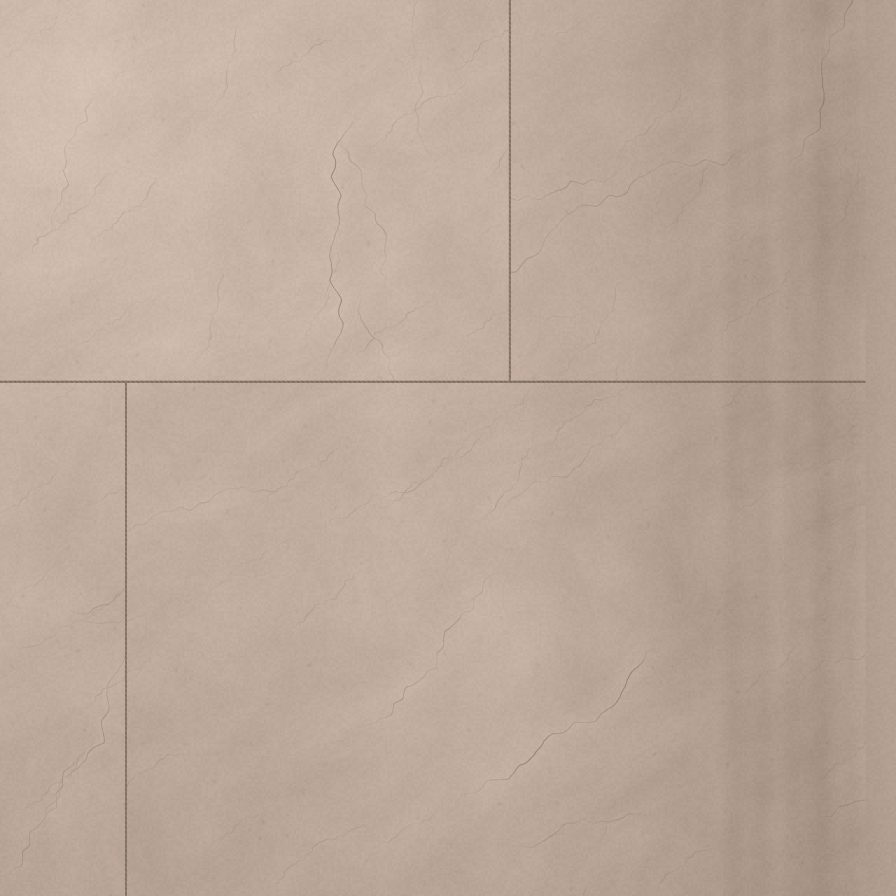
Reproduce this texture procedurally as a three.js fragment shader.

```glsl
// Warm beige stone slabs in two staggered courses with thin hatched joints.
// Layered sines give the mottling, cellular points the pits, and hashed cells
// the cracks; soft upright bands and a plain strip shade the right side.

varying vec2 vUv;

const vec3 STONE = vec3(0.742, 0.662, 0.609);
const vec3 JOINT_COLOR = vec3(0.45, 0.39, 0.34);
const vec3 CRACK_COLOR = vec3(0.46, 0.38, 0.33);
const float COURSE_Y = 0.574;        // height of the level joint
const float UPPER_JOINT_X = 0.569;
const float LOWER_JOINT_X = 0.1406;
const float STRIP_X = 0.966;         // left edge of the plain strip
const float JOINT_HALF = 0.0012;
const float HATCH_COUNT = 190.0;
const float CRACK_HALF = 0.0006;
const float GRAIN_CELLS = 384.0;
const float PIT_CELLS = 62.0;
const float TAU = 6.28318;

float hash(vec2 p) {
  vec3 q = fract(p.xyx * vec3(0.1031, 0.1030, 0.0973));
  q += dot(q, q.yzx + 33.33);
  return fract((q.x + q.y) * q.z);
}

vec2 hash2(vec2 p) { return vec2(hash(p), hash(p + 57.3)); }

mat2 rotation(float a) { return mat2(cos(a), -sin(a), sin(a), cos(a)); }

float triangle(float x) { return abs(fract(x) - 0.5) * 4.0 - 1.0; }

// Warped layers of sines, roughly -1 to 1
float mottle(vec2 p) {
  float sum = 0.0, amp = 0.5;
  for (int i = 0; i < 7; i++) {
    p = rotation(2.1) * p * 1.75 + 1.7;
    p += 0.7 * sin(p.yx * 0.8 + float(i));
    sum += amp * sin(p.x) * sin(p.y + 0.6);
    amp *= 0.7;
  }
  return sum;
}

// Small scattered pits from cellular points
float pits(vec2 p) {
  vec2 cell = floor(p);
  float dark = 0.0;
  for (int j = -1; j <= 1; j++)
    for (int i = -1; i <= 1; i++) {
      vec2 c = cell + vec2(i, j);
      vec2 d = rotation(3.0 * hash(c + 2.2)) * (p - c - hash2(c));
      float size = 0.05 + 0.2 * hash(c + 9.1);
      float shown = smoothstep(0.7, 1.0, hash(c + 4.7));
      dark = max(dark, shown * (1.0 - smoothstep(0.0, size, length(d * vec2(0.7, 1.2)))));
    }
  return dark;
}

// One long crack per cell: x is the line, y the pale bloom around it
vec2 cracks(vec2 uv, float scale, float angle, float seed, float px) {
  vec2 p = uv * scale, cell = floor(p), result = vec2(0.0);
  for (int j = -1; j <= 1; j++)
    for (int i = -1; i <= 1; i++) {
      vec2 c = cell + vec2(i, j) + seed;
      float r = hash(c + 3.3), phase = hash(c + 8.8);
      vec2 center = cell + vec2(i, j) + 0.25 + 0.5 * hash2(c);
      vec2 q = rotation(angle + (phase - 0.5) * 0.8) * (p - center);
      float path = 0.06 * sin(q.x * 4.0 + phase * TAU)
        + 0.028 * triangle(q.x * 2.3 + r * 5.0)
        + 0.010 * triangle(q.x * 7.3 + phase * 3.0)
        + 0.005 * sin(q.x * 61.0 + r * TAU);
      float d = abs(q.y - path) / scale;
      float reach = 0.45 + 0.3 * hash(c + 6.1);
      float taper = 1.0 - smoothstep(reach * 0.6, reach, abs(q.x));
      float wear = 0.72 + 0.28 * sin(q.x * 13.0 + r * 20.0);
      float shown = smoothstep(0.35, 0.95, r) * taper;
      float line = 1.0 - smoothstep(CRACK_HALF - px * 0.5, CRACK_HALF + px * 0.7, d);
      result.x = max(result.x, line * shown * wear);
      result.y = max(result.y, exp(-d * 75.0) * shown);
    }
  return result;
}

float jointLine(float d, float px) {
  return 1.0 - smoothstep(JOINT_HALF - px * 0.5, JOINT_HALF + px * 0.5, abs(d));
}

void main() {
  vec2 uv = vUv;
  float px = max(fwidth(uv.x), 0.0005);

  // Slab layout
  float upper = step(COURSE_Y, uv.y);
  float jointX = mix(LOWER_JOINT_X, UPPER_JOINT_X, upper);
  float column = step(jointX, uv.x);
  float seed = 11.0 + upper * 23.0 + column * 41.0;
  float strip = smoothstep(STRIP_X - px, STRIP_X + px, uv.x);

  // Broad light, upright bands and strip
  vec2 glow = (uv - vec2(0.02, 0.92)) * vec2(2.5, 2.7);
  float shade = 0.072 * exp(-dot(glow, glow)) + 0.004;
  shade -= 0.066 * smoothstep(0.52, 0.93, uv.x);
  shade -= 0.03 * (1.0 - smoothstep(0.0, 0.28, uv.y)) * (1.0 - 0.6 * uv.x);
  float bandZone = smoothstep(0.765, 0.785, uv.x) * (1.0 - strip);
  shade += 0.011 * bandZone * cos((uv.x - 0.875) * TAU / 0.09);
  shade += 0.006 * bandZone * sin(uv.x * 190.0);
  shade += 0.005 * sin(uv.x * 47.0) * smoothstep(0.25, 0.6, uv.x);
  shade += strip * (0.008 + 0.02 * smoothstep(STRIP_X, 1.0, uv.x));

  // Mottling, grain and pits
  vec2 grainUv = rotation(0.6) * uv * vec2(1.0, 1.15);
  float calm = 1.0 - 0.8 * strip;
  shade += calm * (0.02 * mottle(grainUv * 2.6 + seed) + 0.017 * mottle(grainUv * vec2(10.0, 15.0)));
  shade += 0.022 * (hash(floor(uv * GRAIN_CELLS)) - 0.5);
  shade -= calm * 0.035 * pits(uv * PIT_CELLS);

  // Cracks: steep in the upper left slab, slanting elsewhere
  float angle = mix(0.72, 1.75, upper * (1.0 - column));
  vec2 crack = cracks(uv, 3.6, angle, seed, px) * vec2(0.55, 0.024);
  crack = max(crack, cracks(uv, 5.6, angle - 0.25, seed + 5.0, px) * vec2(0.3, 0.014));
  crack = max(crack, cracks(uv, 10.0, 0.8, seed + 9.0, px) * vec2(0.2, 0.007));
  vec3 color = STONE + shade + crack.y * calm;
  color = mix(color, CRACK_COLOR, crack.x * calm * (1.0 - 0.9 * strip));

  // Hatched joints stop at the strip
  float level = jointLine(uv.y - COURSE_Y, px);
  float upright = jointLine(uv.x - jointX, px);
  float hatch = 0.8 + 0.14 * sin((uv.x + uv.y) * TAU * HATCH_COUNT);
  color = mix(color, JOINT_COLOR, max(level, upright * 0.9) * hatch * (1.0 - strip));

  gl_FragColor = vec4(color, 1.0);
}
```
